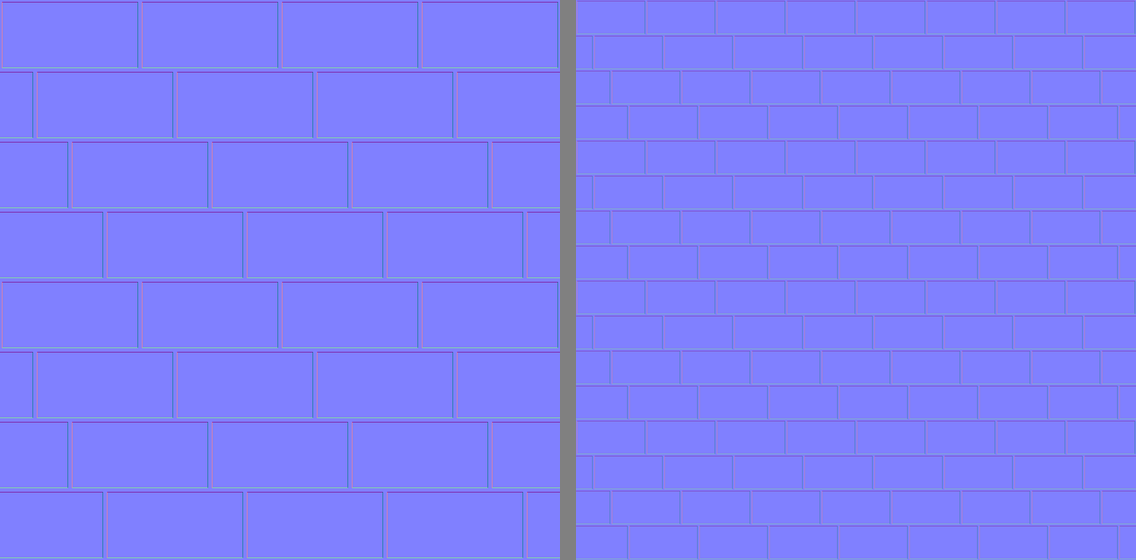
Left: one tile. Right: repeated 2 by 2.
Give the GLSL for this texture map, as a WebGL 2 fragment shader.

```glsl
#version 300 es
precision highp float;

uniform vec2 u_resolution;
out vec4 fragColor;

float sinc(float x) {
    float a = 3.14159 * max(abs(x), 0.001);
    return sin(a) / a;
}

float lanczos(float x) {
    return abs(x) < 3.0 ? sinc(x) * sinc(x / 3.0) : 0.0;
}

// Filtered coverage of a hairline bevel at the given distance
float bevelLine(float dist, float pixel) {
    const float width = 0.00095;
    float sum = 0.0;
    for (int i = 0; i < 8; i++) {
        float offset = ((float(i) + 0.5) / 8.0 - 0.5) * width;
        sum += lanczos((dist + offset) / pixel);
    }
    return sum * width / (8.0 * pixel);
}

void main() {
    vec2 uv = gl_FragCoord.xy / u_resolution;
    vec2 pixel = 1.0 / u_resolution;

    // Running bond: each course is shifted by a quarter brick
    vec2 bricks = vec2(4.0, 8.0);
    vec2 grid = uv * bricks;
    float course = floor(grid.y);
    grid.x -= 0.25 * (3.0 - mod(course, 4.0));
    vec2 local = (fract(grid) - 0.5) / bricks;

    // Brick outline, inset by half the mortar joint
    vec2 halfSize = 0.5 / bricks - 1.0 / 256.0;
    vec2 inside = clamp((halfSize - abs(local)) / pixel + 0.5, 0.0, 1.0);
    float left = bevelLine(local.x + halfSize.x, pixel.x) * inside.y;
    float right = bevelLine(local.x - halfSize.x, pixel.x) * inside.y;
    float bottom = bevelLine(local.y + halfSize.y, pixel.y) * inside.x;
    float top = bevelLine(local.y - halfSize.y, pixel.y) * inside.x;

    // Encode the bevel slopes as a tangent-space normal
    vec2 slope = vec2(left - right, bottom - top);
    float steepness = left + right + bottom + top;
    vec3 normalColor = vec3(0.5 + 0.5 * slope, 1.0 - 0.5 * steepness);
    fragColor = vec4(clamp(normalColor, 0.0, 1.0), 1.0);
}
```
